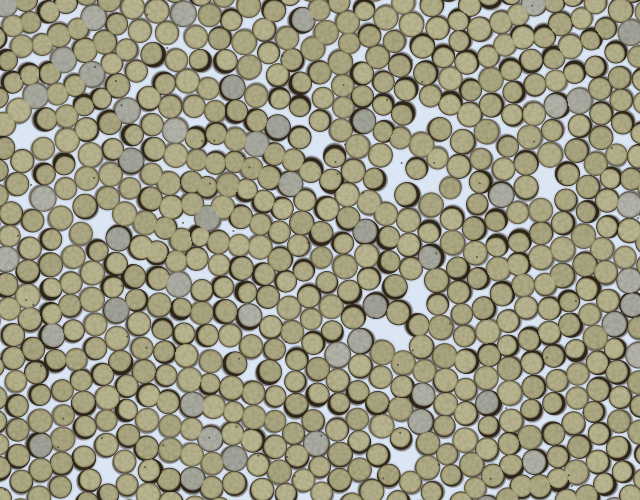
Reproduce this texture procedurally as a Shadertoy shader.

```glsl
// Backlit layer of loosely packed olive discs with dark rims and bright gaps.

// Layout, in units of the disc spacing unless noted
const float SPACING = 0.0495;      // fraction of canvas height
const float TURN = 1.47;           // lattice rotation, radians
const float ROW = 0.866;
const float JITTER = 0.42;
const float WARP = 0.65;
const float R_SMALL = 0.45;
const float R_LARGE = 0.52;
const float R_PALE = 0.54;
const float PALE_SHARE = 0.085;
const float MISSING_SHARE = 0.016;

// Rims and shadows
const float RIM_THIN = 0.028;
const float RIM_THICK = 0.13;
const float SHADOW_SHIFT = 0.075;

// Colours
const vec3 OLIVE = vec3(0.672, 0.660, 0.515);
const vec3 OLIVE_EDGE = vec3(0.50, 0.475, 0.35);
const vec3 PALE = vec3(0.645, 0.648, 0.610);
const vec3 PALE_EDGE = vec3(0.50, 0.49, 0.45);
const vec3 RIM_LIGHT = vec3(0.37, 0.33, 0.25);
const vec3 RIM_DARK = vec3(0.18, 0.145, 0.10);
const vec3 GAP = vec3(0.86, 0.90, 0.955);
const vec3 SHADOW = vec3(0.43, 0.42, 0.40);

const int SIDE = 8;
vec3 discs[64];                    // centre and radius of nearby discs

vec3 hash3(vec2 p) {
    vec3 q = fract(p.xyx * vec3(0.1031, 0.1030, 0.0973));
    q += dot(q, q.yxz + 33.33);
    return fract((q.xxy + q.yzz) * q.zyx);
}

// Nearest feature distance and the random value of that feature
vec2 cellular(vec2 p) {
    vec2 cell = floor(p), best = vec2(9.0, 0.0);
    for (int y = -1; y <= 1; y++)
    for (int x = -1; x <= 1; x++) {
        vec2 id = cell + vec2(x, y);
        vec3 h = hash3(id + 211.0);
        float d = length(id + h.xy - p);
        if (d < best.x) best = vec2(d, h.z);
    }
    return best;
}

// Slow shear that bends the lattice rows without changing density
vec2 warp(vec2 p) {
    return WARP * vec2(sin(p.y * 0.31) + 0.5 * sin(p.y * 0.67 + 1.0),
                       sin(p.x * 0.27 + 2.0) + 0.5 * sin(p.x * 0.59));
}

vec3 looseDisc(vec2 id) {
    vec3 h = hash3(id);
    vec2 c = vec2(id.x + 0.5 * mod(id.y, 2.0), id.y * ROW);
    c += warp(c) + JITTER * (h.xy - 0.5);
    float r = mix(R_SMALL, R_LARGE, fract(h.z * 17.0));
    if (h.z < PALE_SHARE) r = R_PALE;
    if (h.z > 1.0 - MISSING_SHARE) r = -1.0;
    return vec3(c, r);
}

// Push overlapping neighbours apart
void relax(int margin) {
    vec3 moved[64] = discs;
    for (int y = margin; y < SIDE - margin; y++)
    for (int x = margin; x < SIDE - margin; x++) {
        int i = y * SIDE + x;
        vec3 a = discs[i];
        for (int v = -1; v <= 1; v++)
        for (int u = -1; u <= 1; u++) {
            vec3 b = discs[i + v * SIDE + u];
            vec2 away = a.xy - b.xy;
            float d = max(length(away), 0.001);
            moved[i].xy += 0.45 * max(a.z + b.z - d, 0.0) * away / d;
        }
    }
    discs = moved;
}

void mainImage(out vec4 fragColor, in vec2 fragCoord) {
    float px = 1.0 / (iResolution.y * SPACING);
    mat2 turn = mat2(cos(TURN), sin(TURN), -sin(TURN), cos(TURN));
    vec2 middle = turn * (0.5 * iResolution.xy * px) + 60.0;
    vec2 p = turn * (fragCoord * px) + 60.0;

    // Gather and settle the neighbourhood
    vec2 q = p - warp(p - warp(p)), base;
    base.y = floor(q.y / ROW);
    base.x = floor(q.x - 0.5 * mod(base.y, 2.0));
    for (int i = 0; i < SIDE * SIDE; i++)
        discs[i] = looseDisc(base + vec2(i % SIDE - 3, i / SIDE - 3));
    relax(1);
    relax(2);

    // Nearest disc and cast shadows
    float edge = 9.0, shade = 9.0;
    vec2 id = base, centre = p, lean = vec2(0.0);
    for (int y = 2; y < 6; y++)
    for (int x = 2; x < 6; x++) {
        vec3 disc = discs[y * SIDE + x];
        vec2 cell = base + vec2(x - 3, y - 3);
        vec2 tilt = (disc.xy - middle) * 0.05 + 1.5 * (hash3(cell + 37.0).xy - 0.5);
        tilt /= max(length(tilt), 0.3);
        float e = length(p - disc.xy) - disc.z;
        shade = min(shade, length(p - disc.xy - SHADOW_SHIFT * tilt) - disc.z);
        if (e < edge) { edge = e; id = cell; centre = disc.xy; lean = tilt; }
    }

    // Disc face with mottling and faint radial streaks
    vec3 look = hash3(id + 71.0);
    bool pale = hash3(id).z < PALE_SHARE;
    vec2 local = p - centre;
    float radius = max(length(local), 0.001);
    float streak = sin(atan(local.y, local.x + 0.0001) * 7.0 + look.x * 40.0);
    float mottle = 0.07 * (0.45 - cellular(p * 6.0).x);
    mottle += 0.012 * streak * smoothstep(0.1, 0.4, radius);
    vec3 face = (pale ? PALE : OLIVE) + 0.07 * (look.y - 0.5) + mottle;

    // Rim, thicker on the leaning side
    float rim = RIM_THIN + RIM_THICK * look.z * look.z * smoothstep(-0.6, 1.0, dot(local / radius, lean));
    face = mix(face, pale ? PALE_EDGE : OLIVE_EDGE, 0.85 * smoothstep(-rim - 0.09, -rim, edge));
    vec3 rimColor = mix(RIM_LIGHT, RIM_DARK, smoothstep(0.0, 0.7, look.z));
    face = mix(face, rimColor, smoothstep(-0.7 * px, 0.7 * px, edge + rim));

    // Bright gap, shaded close to the discs
    vec3 gap = mix(SHADOW, GAP, 0.3 + 0.7 * smoothstep(-px, px, shade));
    gap *= 0.9 + 0.1 * smoothstep(0.0, 0.1, edge);
    vec3 color = mix(face, gap, smoothstep(-0.6 * px, 0.6 * px, edge));

    // Sparse dark specks
    vec2 speck = cellular(p * 2.0 + 9.0);
    float spot = step(0.95, speck.y) * (1.0 - smoothstep(0.04, 0.04 + 2.0 * px, speck.x));
    fragColor = vec4(mix(color, RIM_DARK, 0.6 * spot), 1.0);
}
```
